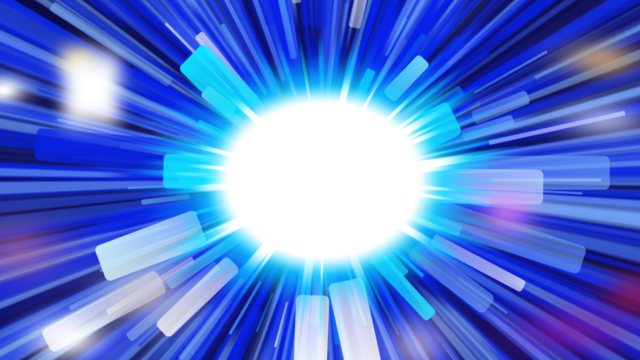
This background is drawn by a Shadertoy shader. Its source:

```glsl
const float TAU = 6.28318;
const vec3 NAVY = vec3(0.06, 0.05, 0.30);
const vec3 BLUE = vec3(0.03, 0.13, 0.91);
const vec3 ROYAL = vec3(0.16, 0.30, 0.85);
const vec3 SKY = vec3(0.44, 0.64, 0.96);
const vec3 CYAN = vec3(0.06, 0.90, 1.0);
const vec3 WHITE = vec3(1.0);

float hash(float n, float seed) {
    vec2 q = fract(vec2(n, seed) * vec2(0.1031, 0.1137) + 0.37);
    q += dot(q, q.yx + 33.33);
    return fract((q.x + q.y) * q.x * 7.31);
}

// Angular cell: x is the coverage, y is the random value of the cell
vec2 wedge(vec2 p, float count, float seed, float px) {
    float r = max(length(p), 0.02);
    float s = (atan(p.y, p.x) / TAU + 0.5) * count;
    float id = floor(s);
    float halfWidth = mix(0.12, 0.42, hash(id, seed));
    float soft = px * count / (TAU * r) + 0.04;
    float cover = 1.0 - smoothstep(halfWidth - soft, halfWidth + soft, abs(fract(s) - 0.5));
    float start = mix(0.12, 0.65, hash(id, seed + 7.0));
    return vec2(cover * smoothstep(start, start + 0.12, r), hash(id, seed + 13.0));
}

// Rounded bar between two points, denser toward its outer end
float bar(vec2 p, vec2 inner, vec2 outer, float halfWidth, float px) {
    vec2 axis = outer - inner;
    float len = length(axis);
    axis /= len;
    vec2 d = p - inner;
    vec2 q = vec2(dot(d, axis), dot(d, vec2(-axis.y, axis.x)));
    float corner = min(halfWidth * 0.5, 0.015);
    vec2 e = abs(q - vec2(len * 0.5, 0.0)) - vec2(len * 0.5, halfWidth) + corner;
    float dist = length(max(e, 0.0)) + min(max(e.x, e.y), 0.0) - corner;
    return (1.0 - smoothstep(-px, px, dist)) * mix(0.65, 1.0, clamp(q.x / len, 0.0, 1.0));
}

float glow(vec2 p, vec2 center, vec2 size) {
    vec2 d = (p - center) / size;
    return exp(-dot(d, d));
}

// Blurred block of light with a flat middle
float block(vec2 p, vec2 center, vec2 size) {
    vec2 d = (p - center) / size;
    d *= d;
    return exp(-dot(d, d));
}

vec3 background(vec2 p) {
    vec3 c = mix(BLUE, NAVY, smoothstep(0.35, 0.95, length(p * vec2(0.9, 1.0))));
    c = mix(c, NAVY * 0.5, 0.8 * glow(p, vec2(-0.75, 0.38), vec2(0.32, 0.2)));
    c = mix(c, BLUE, 0.8 * glow(p, vec2(0.1, 0.5), vec2(0.55, 0.3)));
    return mix(c, NAVY, 0.5 * glow(p, vec2(0.55, -0.42), vec2(0.3, 0.15)));
}

vec3 rayLayers(vec3 c, vec2 p, float px) {
    for (int i = 0; i < 5; i++) {
        float k = float(i);
        vec2 w = wedge(p, 34.0 + 23.0 * k, 3.0 + 19.0 * k, px);
        vec3 tint = w.y < 0.3 ? NAVY : w.y < 0.58 ? BLUE : w.y < 0.78 ? ROYAL : SKY;
        c = mix(c, tint, w.x * 0.6);
    }
    return c;
}

vec3 scatteredBars(vec3 c, vec2 p, float px) {
    for (int i = 0; i < 90; i++) {
        float k = float(i);
        float angle = TAU * fract(k * 0.618034);
        vec2 dir = vec2(cos(angle), sin(angle));
        float start = mix(0.16, 0.5, hash(k, 41.0));
        float end = start + mix(0.1, 0.42, hash(k, 53.0));
        float halfWidth = mix(0.003, 0.021, pow(hash(k, 67.0), 2.0));
        vec3 tint = mix(CYAN, hash(k, 71.0) < 0.65 ? BLUE : SKY, smoothstep(0.32, 0.6, end));
        tint = mix(tint, WHITE, step(0.87, hash(k, 83.0)));
        c = mix(c, tint, 0.65 * bar(p, dir * start, dir * end, halfWidth, px));
    }
    return c;
}

vec3 largeBars(vec3 c, vec2 p, float px) {
    c = mix(c, BLUE, 0.8 * bar(p, vec2(-0.33, 0.06), vec2(-0.79, 0.10), 0.045, px));
    c = mix(c, CYAN, 0.95 * bar(p, vec2(-0.20, 0.19), vec2(-0.36, 0.345), 0.050, px));
    c = mix(c, CYAN, 0.85 * bar(p, vec2(-0.22, 0.02), vec2(-0.435, 0.025), 0.048, px));
    c = mix(c, SKY, 0.65 * bar(p, vec2(0.30, 0.02), vec2(0.805, 0.02), 0.047, px));
    c = mix(c, SKY, 0.60 * bar(p, vec2(0.28, -0.08), vec2(0.73, -0.225), 0.040, px));
    c = mix(c, vec3(0.75, 0.85, 1.0), 0.7 * bar(p, vec2(0.26, -0.015), vec2(0.62, -0.02), 0.048, px));
    c = mix(c, CYAN, 0.75 * bar(p, vec2(0.18, 0.08), vec2(0.375, 0.175), 0.050, px));
    c = mix(c, vec3(0.5, 0.95, 1.0), 0.85 * bar(p, vec2(0.19, 0.23), vec2(0.29, 0.335), 0.022, px));
    c = mix(c, CYAN, 0.85 * bar(p, vec2(0.15, -0.21), vec2(0.31, -0.38), 0.020, px));
    c = mix(c, SKY, 0.60 * bar(p, vec2(0.26, -0.19), vec2(0.47, -0.35), 0.030, px));
    c = mix(c, vec3(0.8, 0.96, 1.0), 0.95 * bar(p, vec2(-0.33, -0.13), vec2(-0.61, -0.235), 0.052, px));
    c = mix(c, WHITE, 0.85 * bar(p, vec2(-0.24, -0.23), vec2(-0.44, -0.42), 0.028, px));
    c = mix(c, WHITE, 0.75 * bar(p, vec2(-0.44, -0.28), vec2(-0.76, -0.45), 0.035, px));
    c = mix(c, WHITE, bar(p, vec2(-0.02, -0.32), vec2(-0.03, -0.60), 0.046, px));
    return mix(c, WHITE, bar(p, vec2(0.07, -0.28), vec2(0.14, -0.60), 0.050, px));
}

vec3 colouredLights(vec3 c, vec2 p) {
    c = mix(c, vec3(0.95, 0.85, 0.5), 0.8 * glow(p, vec2(-0.67, 0.33), vec2(0.06, 0.045)));
    c = mix(c, WHITE, block(p, vec2(-0.635, 0.25), vec2(0.085, 0.105)));
    c = mix(c, WHITE, glow(p, vec2(-0.88, 0.25), vec2(0.06, 0.035)));
    c = mix(c, vec3(0.78, 0.65, 0.45), 0.85 * glow(p, vec2(0.78, 0.335), vec2(0.11, 0.05)));
    c = mix(c, vec3(0.75, 0.78, 0.92), 0.75 * glow(p, vec2(0.79, 0.165), vec2(0.12, 0.05)));
    c = mix(c, vec3(0.72, 0.42, 0.60), 0.65 * glow(p, vec2(-0.84, -0.20), vec2(0.14, 0.08)));
    c = mix(c, vec3(0.80, 0.78, 0.80), 0.75 * glow(p, vec2(-0.48, -0.32), vec2(0.13, 0.09)));
    c = mix(c, WHITE, 0.9 * glow(p, vec2(-0.70, -0.44), vec2(0.10, 0.06)));
    c = mix(c, vec3(0.95, 0.55, 0.95), 0.7 * glow(p, vec2(0.52, -0.09), vec2(0.08, 0.06)));
    c = mix(c, vec3(0.60, 0.10, 0.65), 0.6 * glow(p, vec2(0.70, -0.42), vec2(0.17, 0.07)));
    c = mix(c, vec3(0.60, 0.08, 0.25), 0.7 * glow(p, vec2(0.88, -0.32), vec2(0.09, 0.06)));
    return mix(c, vec3(0.85, 0.78, 0.90), 0.65 * glow(p, vec2(0.27, -0.46), vec2(0.09, 0.08)));
}

// White burst with a spiky cyan rim
vec3 burst(vec3 c, vec2 p, float px) {
    vec2 q = p - vec2(0.01, 0.0);
    float spikes = wedge(q, 47.0, 101.0, px).x + wedge(q, 83.0, 131.0, px).x;
    float r = length(q * vec2(0.87, 1.08)) / (1.0 + 0.13 * spikes);
    c = mix(c, CYAN, 0.85 * (1.0 - smoothstep(0.25, 0.40, r)));
    return mix(c, WHITE, 1.0 - smoothstep(0.225, 0.295, r));
}

void mainImage(out vec4 fragColor, in vec2 fragCoord) {
    float px = 1.0 / iResolution.y;
    vec2 p = (fragCoord - 0.5 * iResolution.xy) * px;
    vec3 c = rayLayers(background(p), p, px);
    c = scatteredBars(c, p, px);
    c = colouredLights(largeBars(c, p, px), p);
    fragColor = vec4(burst(c, p, px), 1.0);
}
```
